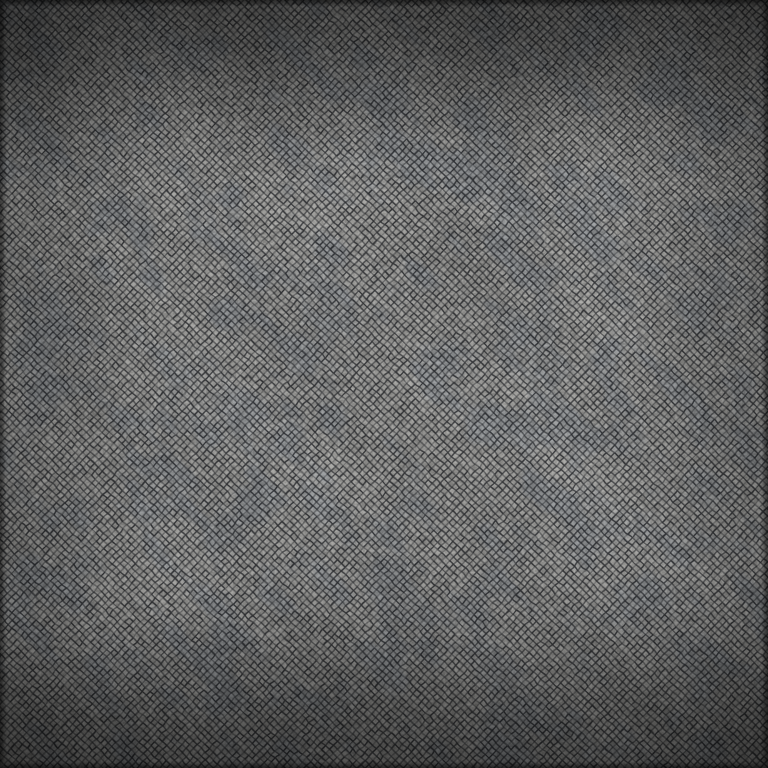
This texture is drawn by a three.js fragment shader. Its source:

```glsl
#define REPEATS 140.0       // cells along each lattice axis
#define ANGLE -0.765        // lattice rotation in radians
#define LINE_HALF 0.09      // half width of a groove, in cells
#define LINE_SOFT 0.18      // softness of groove edges, in cells
#define WOBBLE 0.13         // bend of the grooves, in cells
#define TILE_VARIATION 0.14 // brightness spread between tiles
#define GRAIN 0.20          // fine surface speckle
#define CLOUD 0.20          // strength of the broad stains
#define TILE_COLOR vec3(0.582, 0.580, 0.570)
#define GROOVE_COLOR vec3(0.200, 0.205, 0.215)
#define STAIN_TINT vec3(0.92, 0.94, 0.97)

varying vec2 vUv;

float hash(vec2 p) {
  return fract(sin(dot(p, vec2(127.1, 311.7))) * 43758.5453);
}

float noise(vec2 p) {
  vec2 i = floor(p);
  vec2 f = fract(p);
  f = f * f * (3.0 - 2.0 * f);
  return mix(mix(hash(i), hash(i + vec2(1.0, 0.0)), f.x),
             mix(hash(i + vec2(0.0, 1.0)), hash(i + 1.0), f.x), f.y);
}

float fbm(vec2 p) {
  float sum = 0.0;
  float amplitude = 0.5;
  for (int i = 0; i < 4; i++) {
    sum += amplitude * noise(p);
    p = p * 2.03 + 17.3;
    amplitude *= 0.5;
  }
  return sum / 0.9375;
}

// Coverage of grooves lying on whole values of the coordinate
float groove(float coordinate, float halfWidth) {
  float d = abs(fract(coordinate + 0.5) - 0.5);
  return 1.0 - smoothstep(halfWidth - LINE_SOFT * 0.5, halfWidth + LINE_SOFT, d);
}

float vignette(vec2 uv) {
  vec2 edge = min(uv, 1.0 - uv);
  float vertical = mix(0.52, 1.0, smoothstep(-0.02, 0.27, edge.y));
  float horizontal = mix(0.80, 1.0, smoothstep(-0.02, 0.24, edge.x));
  float rim = mix(0.55, 1.0, smoothstep(0.0, 0.010, min(edge.x, edge.y)));
  return vertical * horizontal * rim;
}

void main() {
  // Rotated lattice, gently bent
  float c = cos(ANGLE);
  float s = sin(ANGLE);
  vec2 turned = vec2(c * vUv.x + s * vUv.y, c * vUv.y - s * vUv.x);
  vec2 lattice = turned * REPEATS;
  vec2 bend = vec2(noise(lattice * 0.8), noise(lattice * 0.8 + 41.0)) - 0.5;
  lattice += bend * WOBBLE * 2.0;
  vec2 cell = floor(lattice);
  vec2 nearest = floor(lattice + 0.5);

  // Groove segments of uneven depth, deepest where they cross
  float depthA = mix(0.35, 1.0, hash(vec2(nearest.x, cell.y)));
  float depthB = mix(0.45, 1.0, hash(vec2(cell.x, nearest.y) + 73.0));
  float grooveA = groove(lattice.x, LINE_HALF) * depthA;
  float grooveB = groove(lattice.y, LINE_HALF) * depthB;
  float grooves = 1.0 - (1.0 - grooveA) * (1.0 - grooveB);

  // Raised tiles with wear and speckle
  float tone = 1.0 + (hash(cell + 9.0) - 0.5) * TILE_VARIATION;
  tone += (noise(vUv * 460.0) - 0.5) * GRAIN;
  vec3 color = mix(TILE_COLOR, GROOVE_COLOR, grooves) * tone;

  // Broad stains drawn out along the weave
  float cloud = fbm(turned * vec2(5.0, 9.0) + 3.0);
  float stain = smoothstep(0.42, 0.75, fbm(turned * vec2(20.0, 32.0) + 27.0));
  color *= 1.0 + (cloud - 0.5) * CLOUD;
  color *= mix(vec3(1.0), STAIN_TINT, stain);

  gl_FragColor = vec4(color * vignette(vUv), 1.0);
}
```
